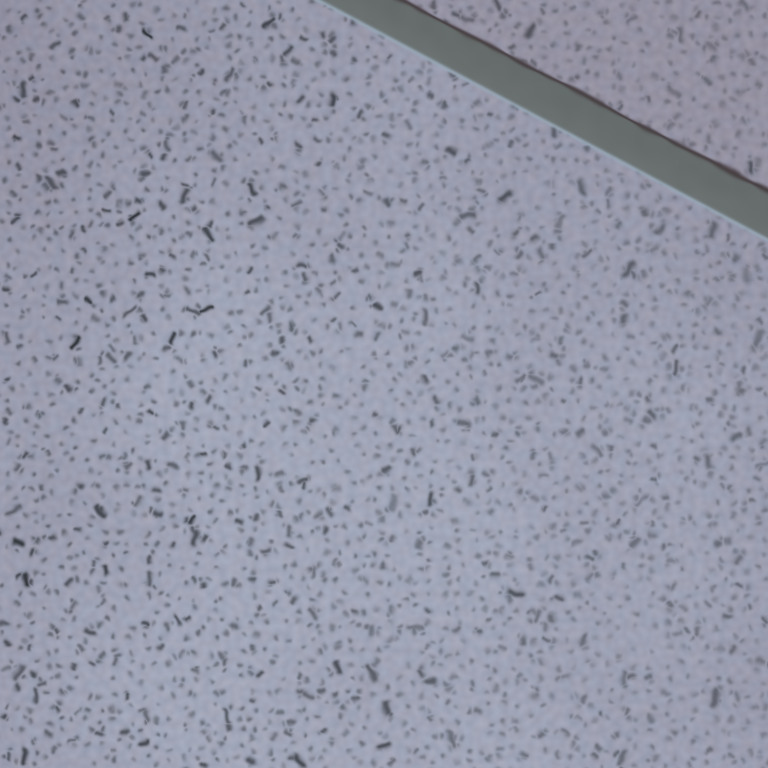
A WebGL 2 fragment shader for this texture:

```glsl
#version 300 es
precision highp float;
// Speckled acoustic ceiling tiles divided by a diagonal grey metal rail.

uniform vec2 u_resolution;
out vec4 fragColor;

const vec3 TILE_LIGHT = vec3(0.636, 0.656, 0.726);
const vec3 TILE_SHADE = vec3(0.565, 0.562, 0.632);
const vec3 TILE_FAR   = vec3(0.585, 0.575, 0.640);
const vec3 PIT_DARK   = vec3(0.185, 0.200, 0.220);
const vec3 RAIL       = vec3(0.398, 0.422, 0.422);
const vec3 RAIL_GLINT = vec3(0.600, 0.670, 0.730);
const vec3 RAIL_GAP   = vec3(0.245, 0.205, 0.215);

vec2 hash2(vec2 p) {
    vec3 q = fract(vec3(p.xyx) * vec3(0.1031, 0.1030, 0.0973));
    q += dot(q, q.yzx + 33.33);
    return fract((q.xx + q.yz) * q.zy);
}

float gradientDot(vec2 cell, vec2 offset) {
    float a = 6.2832 * hash2(cell + 71.0).x;
    return dot(vec2(cos(a), sin(a)), offset);
}

float gradientNoise(vec2 p) {
    vec2 i = floor(p), f = fract(p);
    vec2 u = f * f * f * (f * (f * 6.0 - 15.0) + 10.0);
    vec2 e = vec2(1.0, 0.0);
    float low  = mix(gradientDot(i, f), gradientDot(i + e, f - e), u.x);
    float high = mix(gradientDot(i + e.yx, f - e.yx), gradientDot(i + 1.0, f - 1.0), u.x);
    return mix(low, high, u.y);
}

float segmentDistance(vec2 p, vec2 halfAxis) {
    float t = clamp(dot(p, halfAxis) / dot(halfAxis, halfAxis), -1.0, 1.0);
    return length(p - halfAxis * t);
}

// Signed distance to the line through a and b, positive above it.
float lineDistance(vec2 p, vec2 a, vec2 b) {
    vec2 d = normalize(b - a);
    return dot(p - a, vec2(-d.y, d.x));
}

// Coverage of randomly turned pits with soft bell-shaped edges.
float pits(vec2 p, float cells, float density, float halfLength, float radius, float seed) {
    vec2 home = floor(p * cells);
    float cover = 0.0;
    for (int y = -1; y <= 1; y++) {
        for (int x = -1; x <= 1; x++) {
            vec2 cell = home + vec2(x, y);
            vec2 place = mix(vec2(0.10), vec2(0.90), hash2(cell + seed));
            vec2 shape = hash2(cell + seed + 137.0);
            vec2 kind  = hash2(cell + seed + 291.0);
            if (kind.x > density) continue;
            float angle = 6.2832 * shape.x;
            vec2 axis = vec2(cos(angle), sin(angle)) * halfLength * mix(0.3, 1.0, shape.y);
            float d = segmentDistance(p - (cell + place) / cells, axis);
            float r = radius * mix(0.8, 1.2, kind.y);
            float strength = mix(0.45, 1.0, fract(kind.y * 7.3 + shape.y));
            cover = max(cover, strength * exp(-d * d / (r * r)));
        }
    }
    return cover;
}

vec3 tileColor(vec2 p, float beyondRail) {
    // Broad lighting: darker toward the top, the left edge and the right side.
    float shade = 0.60 * smoothstep(0.40, 1.05, p.y) + 0.42 * smoothstep(0.50, 1.05, p.x);
    shade += 0.40 * smoothstep(0.30, 0.0, p.x) + 0.25 * gradientNoise(p * 5.0);
    vec3 color = mix(TILE_LIGHT, TILE_SHADE, clamp(shade, 0.0, 1.0));
    color = mix(color, TILE_FAR, 0.8 * beyondRail);

    // Fine surface grain with a faint colour drift.
    color += 0.040 * gradientNoise(p * 95.0);
    color += vec3(0.020, 0.0, -0.010) * gradientNoise(p * 60.0 + 31.0);

    // Pits widen and fade toward the right.
    float spread = mix(0.94, 1.12, p.x);
    vec2 bent = p + 0.004 * vec2(gradientNoise(p * 75.0), gradientNoise(p * 75.0 + 19.0));
    float dots   = pits(bent, 56.0, 0.85, 0.0009, 0.0033 * spread, 11.0);
    float flecks = pits(bent, 35.0, 0.50, 0.0032, 0.0035 * spread, 53.0);
    float worms  = pits(bent, 19.0, 0.45, 0.0088, 0.0038 * spread, 97.0);
    float cover = max(0.52 * dots, max(0.76 * flecks, worms));
    return mix(color, PIT_DARK, cover * mix(0.98, 0.64, smoothstep(0.1, 0.9, p.x)));
}

void main() {
    vec2 p = gl_FragCoord.xy / u_resolution;
    float soft = max(0.0022, 1.0 / u_resolution.y);

    // Lower and upper borders of the rail.
    float lower = lineDistance(p, vec2(0.414, 1.0), vec2(1.0, 0.6875));
    float upper = lineDistance(p, vec2(0.523, 1.0), vec2(1.0, 0.752));
    upper -= 0.0035 * gradientNoise(p * 14.0);
    float aboveLower = smoothstep(-soft, soft, lower);
    float aboveUpper = smoothstep(-soft, soft, upper);

    vec3 color = tileColor(p, aboveUpper);
    vec3 rail = RAIL + 0.02 * smoothstep(0.04, 0.0, lower) + 0.01 * gradientNoise(p * 40.0);
    color = mix(color, rail, aboveLower * (1.0 - aboveUpper));

    // Bright lip below, ragged dark gap above.
    float lip = exp(-pow(abs(lower) / 0.0028, 2.0));
    color = mix(color, RAIL_GLINT, 0.75 * lip);
    float gapWidth = 0.0030 + 0.0034 * gradientNoise(p * 34.0);
    float gap = exp(-pow(abs(upper) / max(gapWidth, 0.001), 2.0));
    color = mix(color, RAIL_GAP, 0.8 * gap);

    fragColor = vec4(color, 1.0);
}
```
